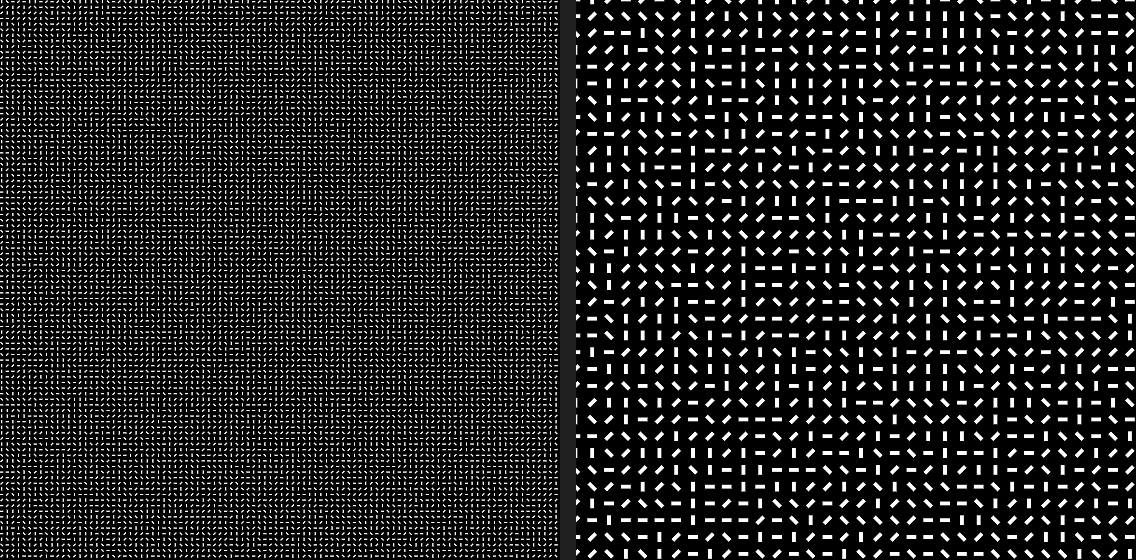
Left: the whole. Right: its middle third, enlarged.
Reproduce this pattern procedurally as a Shadertoy shader.

```glsl
// A fine black field of short white dashes on a square lattice.
// Each lattice cell holds one dash, turned by a hash to one of four directions;
// cell indices wrap at the canvas edge, so the sheet tiles.

#define REPEATS 100.0
#define DASH_LENGTH 0.58
#define DASH_WIDTH 0.23
#define DASH_CENTER vec2(0.30, 0.70)
#define DIRECTIONS 4.0
#define EDGE_SOFTNESS 0.7
#define GROUND vec3(0.0)
#define INK vec3(1.0)

const float PI = 3.14159;

// Integer hash of a cell, from 0 to 1
float hashCell(vec2 cell) {
    uvec2 q = uvec2(cell) * uvec2(1597u, 7919u);
    uint h = q.x ^ (q.y + 9781u);
    h = (h ^ (h >> 15)) * 73244475u;
    h = (h ^ (h >> 13)) * 73244475u;
    h ^= h >> 16;
    return float(h & 65535u) / 65536.0;
}

// Signed distance to a centred box
float boxDistance(vec2 p, vec2 halfSize) {
    vec2 d = abs(p) - halfSize;
    return length(max(d, 0.0)) + min(max(d.x, d.y), 0.0);
}

vec2 rotate(vec2 p, float angle) {
    float c = cos(angle), s = sin(angle);
    return vec2(c * p.x + s * p.y, c * p.y - s * p.x);
}

void mainImage(out vec4 fragColor, in vec2 fragCoord) {
    // Lattice, shifted so that each dash sits in the middle of its cell
    vec2 lattice = fragCoord / iResolution.xy * REPEATS - DASH_CENTER + 0.5;
    vec2 cell = mod(floor(lattice), REPEATS);
    vec2 local = fract(lattice) - 0.5;

    // One of four directions per cell
    float angle = floor(hashCell(cell) * DIRECTIONS) * PI / DIRECTIONS;
    float dist = boxDistance(rotate(local, angle), 0.5 * vec2(DASH_LENGTH, DASH_WIDTH));

    // Edge ramp measured in lattice units per pixel
    float ramp = EDGE_SOFTNESS * REPEATS / iResolution.y;
    float coverage = clamp(0.5 - dist / ramp, 0.0, 1.0);
    fragColor = vec4(mix(GROUND, INK, coverage), 1.0);
}
```
